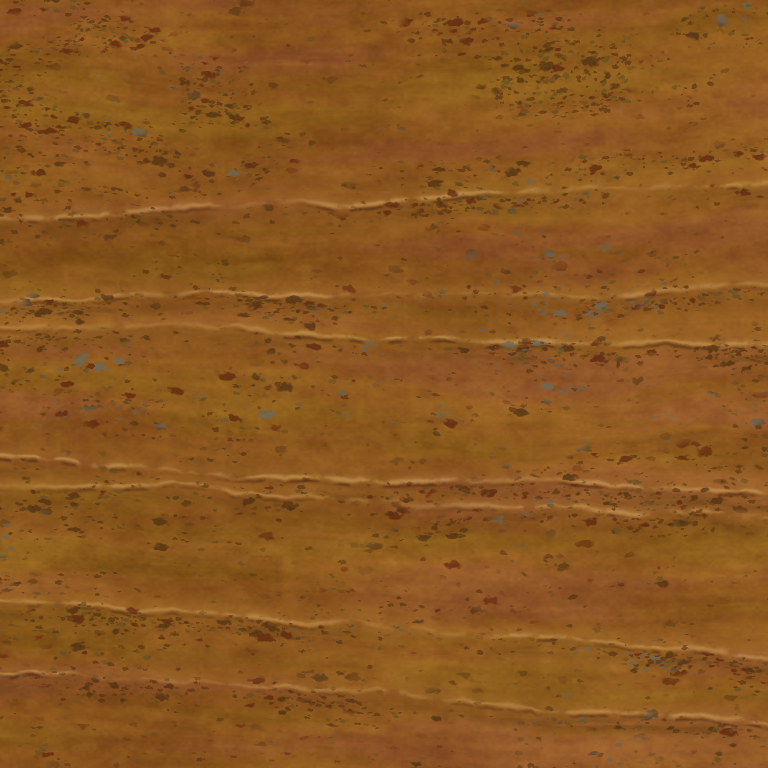
A three.js fragment shader for this texture:

```glsl
// Walnut travertine: warped horizontal strata of brown and ochre stone,
// crossed by ragged pale veins with porous dark bands beside them.
// Strata come from stretched fbm, veins from a loop, pits from cell noise.
varying vec2 vUv;

float hash(vec2 p) {
  return fract(sin(dot(p, vec2(127.1, 311.7))) * 43758.5453);
}

float noise(vec2 p) {
  vec2 i = floor(p), f = fract(p);
  f = f * f * (3.0 - 2.0 * f);
  return mix(mix(hash(i), hash(i + vec2(1.0, 0.0)), f.x),
             mix(hash(i + vec2(0.0, 1.0)), hash(i + 1.0), f.x), f.y);
}

float fbm(vec2 p) {
  float sum = 0.0, amp = 0.533;
  for (int i = 0; i < 4; i++) {
    sum += amp * noise(p);
    p = p * 2.03 + vec2(17.3, 9.1);
    amp *= 0.5;
  }
  return sum;
}

// Ragged pits scattered one per cell: x is coverage, y a random id.
vec2 pits(vec2 p, float density) {
  vec2 cell = floor(p), f = fract(p), pit = vec2(0.0);
  float ragged = 0.4 * (noise(p * 3.1) - 0.5);
  for (int y = -1; y <= 1; y++) {
    for (int x = -1; x <= 1; x++) {
      vec2 o = vec2(float(x), float(y));
      vec2 c = cell + o;
      vec2 centre = o + vec2(hash(c + 3.7), hash(c + 8.2));
      float size = hash(c + 15.4);
      float radius = 0.15 + 0.4 * size * size;
      float dist = length((f - centre) * vec2(0.7, 1.1)) + ragged;
      float cover = (1.0 - smoothstep(radius - 0.15, radius + 0.12, dist))
                  * smoothstep(-0.06, 0.06, density - hash(c + 21.9));
      if (cover > pit.x) pit = vec2(cover, hash(c + 33.1));
    }
  }
  return pit;
}

void main() {
  vec2 p = vUv;

  // Strata follow a gentle tilt and a shared waviness
  float wave = 0.05 * (fbm(p * vec2(3.0, 4.0)) - 0.5)
             + 0.012 * (fbm(p * vec2(14.0, 18.0) + 5.0) - 0.5);
  vec2 s = vec2(p.x, p.y + wave + 0.04 * p.x * (1.0 - 1.6 * p.y));
  float layers = fbm(s * vec2(1.8, 21.0));
  float threads = fbm(s * vec2(9.0, 95.0) + 40.0);
  float clouds = fbm(s * vec2(5.0, 8.0) + 11.0);
  float mottle = fbm(p * vec2(45.0, 60.0) + 23.0);
  float grain = noise(p * vec2(210.0, 240.0));

  float tone = 0.46 + 0.75 * (layers - 0.5) + 0.6 * (clouds - 0.5)
             + 0.42 * (threads - 0.5) + 0.5 * (mottle - 0.5) + 0.16 * (grain - 0.5);
  vec3 color = mix(vec3(0.47, 0.265, 0.085), vec3(0.65, 0.43, 0.16), clamp(tone, -0.1, 1.1));

  // Rosy and olive tints drift along the layers
  float tint = fbm(s * vec2(3.0, 26.0) + 70.0);
  color += vec3(0.01, -0.006, 0.035) * smoothstep(0.52, 0.72, tint);
  color += vec3(-0.015, 0.012, -0.015) * smoothstep(0.48, 0.28, tint);

  // Veins: a thin pale crest, a soft halo above, a porous band below
  float crest = 0.0, halo = 0.0, porous = 0.0, seam = 0.0;
  for (int i = 0; i < 7; i++) {
    float k = float(i);
    float height = 0.1 + 0.107 * k - 0.04 * sin(2.6 * k)
                 + mix(-0.07, 0.05, k * k / 36.0) * (p.x - 0.5);
    float wander = 0.035 * (fbm(vec2(p.x * 4.0, k * 7.3)) - 0.5)
                 + 0.012 * (fbm(vec2(p.x * 22.0, k * 5.1 + 3.0)) - 0.5)
                 + 0.004 * (mottle - 0.5);
    float d = p.y - height - wander;
    float along = smoothstep(0.25, 0.65, fbm(vec2(p.x * 6.0, k * 3.7 + 50.0)));
    float width = 0.0018 + 0.0025 * noise(vec2(p.x * 30.0, k * 9.0));
    crest = max(crest, (0.3 + 0.7 * along) * exp(-d * d / (width * width)));
    halo = max(halo, exp(-abs(d - 0.006) / 0.011));
    float below = (d + 0.016) / 0.011;
    porous = max(porous, (0.3 + 0.7 * along) * exp(-below * below));
    float under = (d + 0.006) / 0.0025;
    seam = max(seam, along * exp(-under * under));
  }
  color = mix(color, vec3(0.65, 0.43, 0.18), 0.35 * halo);
  color = mix(color, vec3(0.40, 0.24, 0.08), porous * smoothstep(0.35, 0.75, threads) * 0.6);
  color = mix(color, vec3(0.33, 0.17, 0.07), seam * smoothstep(0.4, 0.65, mottle) * 0.7);
  color = mix(color, vec3(0.76, 0.57, 0.32), crest * smoothstep(0.15, 0.6, mottle) * 0.75);

  // Pits crowd the porous bands and the upper part of the slab
  float patches = smoothstep(0.42, 0.68, fbm(s * vec2(7.0, 22.0) + 90.0));
  float upper = smoothstep(0.74, 0.84, p.y);
  float density = 0.03 + 0.5 * porous * (0.3 + patches) + patches * (0.14 + 0.3 * upper);
  vec2 large = pits(s * vec2(75.0, 95.0), density * 0.65);
  vec2 small = pits(s * vec2(150.0, 175.0) + 31.0, density);

  // Most pits are brown or rusty, a few clusters hold blue grey mineral
  float mineral = smoothstep(0.5, 0.64, fbm(p * vec2(6.0, 13.0) + 130.0) + 0.12 * upper * p.x);
  vec3 largeColor = mix(vec3(0.31, 0.19, 0.07), vec3(0.37, 0.15, 0.06), step(0.6, large.y));
  largeColor = mix(largeColor, vec3(0.41, 0.41, 0.36), mineral * step(large.y, 0.4));
  vec3 smallColor = mix(vec3(0.33, 0.20, 0.07), vec3(0.38, 0.30, 0.13), step(0.65, small.y));
  smallColor = mix(smallColor, vec3(0.40, 0.39, 0.34), mineral * step(small.y, 0.3));
  color = mix(color, largeColor, 0.75 * large.x);
  color = mix(color, smallColor, 0.65 * small.x);

  gl_FragColor = vec4(color, 1.0);
}
```
